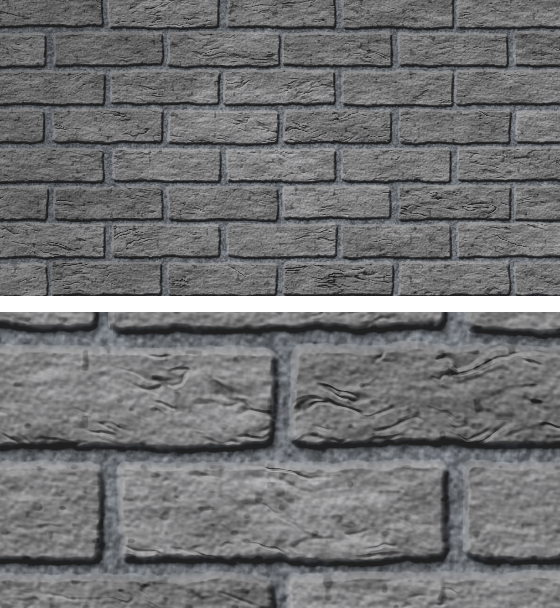
Top, the full canvas; bottom, a detail of the centre.
Give the GLSL for this texture, as a Shadertoy shader.

```glsl
// A running-bond wall of rough grey bricks with recessed, gritty mortar.
// A height field (rounded boxes, folded creases, grain) is lit from the upper
// left by finite differences. Wall space: one unit per course, y pointing down.

float hash(vec2 p) {
    vec3 q = fract(p.xyx * vec3(0.1031, 0.1030, 0.0973));
    q += dot(q, q.yzx + 33.33);
    return fract((q.x + q.y) * q.z);
}

float noise(vec2 p) {
    vec2 i = floor(p), f = fract(p);
    f = f * f * (3.0 - 2.0 * f);
    return mix(mix(hash(i), hash(i + vec2(1, 0)), f.x),
               mix(hash(i + vec2(0, 1)), hash(i + vec2(1, 1)), f.x), f.y);
}

float fbm(vec2 p) {
    float sum = 0.0, amp = 0.5;
    for (int i = 0; i < 4; i++) {
        sum += amp * noise(p);
        p = mat2(1.6, 1.2, -1.2, 1.6) * p + 3.7;
        amp *= 0.5;
    }
    return sum;
}

// Signed distance to the nearest brick; id is its column and course
float brickDistance(vec2 p, out vec2 id) {
    float course = floor(p.y);
    float x = p.x / 3.01 + (mod(course, 2.0) < 0.5 ? 0.073 : 0.577);
    id = vec2(floor(x), course);
    vec2 q = (vec2(fract(x), fract(p.y)) - 0.5) * vec2(3.01, 1.0);
    // Uneven placement, size and outline
    q += vec2(0.09, 0.05) * (vec2(hash(id + 11.3), hash(id + 27.1)) - 0.5);
    q += 0.06 * (vec2(noise(p * 2.5), noise(p * 2.5 + 40.0)) - 0.5);
    q += 0.025 * (vec2(noise(p * 13.0), noise(p * 13.0 + 70.0)) - 0.5);
    vec2 halfSize = vec2(1.43, 0.435) + vec2(0.05, 0.025) * (hash(id + 5.7) - 0.5);
    vec2 k = abs(q) - halfSize + 0.09;
    return length(max(k, 0.0)) + min(max(k.x, k.y), 0.0) - 0.09;
}

float faceMask(float d) {
    return 1.0 - smoothstep(-0.05, 0.025, d);
}

// Torn, roughly horizontal folds, broken up in patches that differ per brick
float creases(vec2 p, vec2 id) {
    float a = 0.6 * (hash(id + 3.1) - 0.5);
    vec2 q = mat2(cos(a), sin(a), -sin(a), cos(a)) * p + 7.3 * id;
    q += vec2(0.3, 0.16) * (vec2(noise(q * 2.3), noise(q * 2.3 + 19.0)) - 0.5);
    q += 0.04 * (vec2(noise(q * 12.0), noise(q * 12.0 + 61.0)) - 0.5);
    float folds = fbm(q * vec2(0.9, 3.8));
    float crack = 1.0 - smoothstep(0.0, 0.24, abs(fract(folds * 5.0) - 0.5));
    float cluster = smoothstep(0.35, 0.75, noise(q * vec2(1.3, 2.6) + 31.0));
    float gaps = smoothstep(0.2, 0.7, noise(q * vec2(5.0, 9.0) + 83.0));
    return crack * cluster * gaps * mix(0.45, 1.0, hash(id + 8.9));
}

float height(vec2 p) {
    vec2 id;
    float face = faceMask(brickDistance(p, id));
    float stone = 0.05 + 0.065 * fbm(p * vec2(3.5, 8.0) + 5.3 * id)
                + 0.012 * noise(p * 24.0) - 0.028 * creases(p, id);
    float mortar = 0.035 * fbm(p * 13.0);
    return mix(mortar, stone, face);
}

void mainImage(out vec4 fragColor, in vec2 fragCoord) {
    vec2 uv = fragCoord / iResolution.xy;
    vec2 p = vec2(uv.x * 14.58, (1.0 - uv.y) * 7.72 + 0.22);
    vec2 id, shadowId;
    float d = brickDistance(p, id);
    float face = faceMask(d);

    // Relief lighting, with shadows deeper than highlights
    vec2 toLight = vec2(-0.45, -0.89);
    float slope = (height(p) - height(p + toLight * 0.028)) / 0.028;
    float relief = 0.27 * clamp(slope, -0.55, 0.38);

    // Brick: own tone, mottling, dark creases and pits
    float tone = 0.467 + 0.07 * (hash(id + 15.0) - 0.5);
    tone += 0.20 * (fbm(p * vec2(1.5, 3.0) + id) - 0.47);
    tone += 0.09 * (noise(p * 31.0) - 0.5);
    tone -= 0.17 * creases(p, id);
    tone -= 0.13 * smoothstep(0.78, 0.93, noise(p * vec2(10.0, 14.0) + 53.0));
    vec3 stone = tone * vec3(1.0, 0.995, 1.005);

    // Mortar: cool, sandy and shaded by the brick above and to its left
    float sand = 0.42 + 0.18 * (noise(p * 27.0) - 0.5) + 0.18 * (fbm(p * 6.0) - 0.47);
    float shadow = faceMask(brickDistance(p + vec2(-0.04, -0.07), shadowId));
    vec3 mortar = sand * vec3(0.96, 1.0, 1.05) * (1.0 - 0.42 * shadow);

    // Combine, darkening the lower and right rims of each brick unevenly
    vec3 color = mix(mortar, stone, face) + relief;
    float rim = 1.0 - smoothstep(0.0, 0.06, abs(d - 0.012));
    color *= 1.0 - 0.35 * rim * shadow * noise(p * 3.0 + 9.0);

    // Slow falloff toward the left and the top
    color *= mix(0.90, 1.03, smoothstep(0.0, 0.45, uv.x));
    color *= 1.0 - 0.07 * smoothstep(0.6, 1.0, uv.y);
    fragColor = vec4(clamp(color, 0.12, 0.75), 1.0);
}
```
